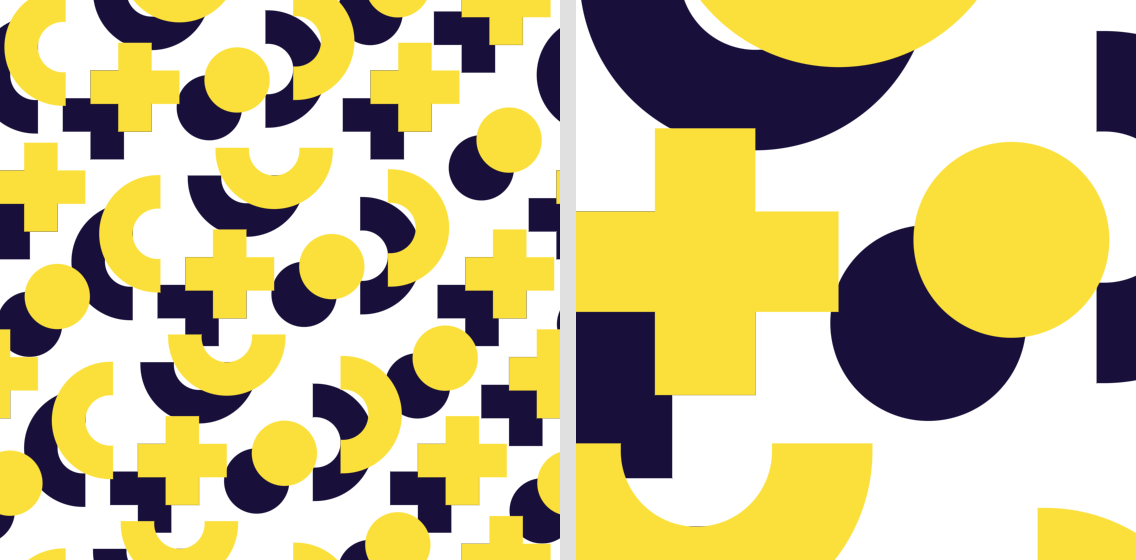
Left: the whole. Right: its middle third, enlarged.
This pattern is drawn by a WebGL 1 fragment shader. Its source:

```glsl
precision highp float;
// Seamless pattern of flat yellow discs, crosses and half rings, each with a
// hard navy drop shadow. Three slanted rows of two half-width groups are merged
// into one wrapped distance field, sampled twice: for the shadow and the shape.

uniform vec2 u_resolution;

#define ROWS 3.0
#define ROW_ORIGIN vec2(0.2865, 0.5825)
#define ROW_SLANT 0.0846
#define SHADOW_OFFSET vec2(-0.0495, -0.0495)
#define BAR_HALF_WIDTH 0.0299
#define CROSS_REACH 0.0794
#define RING_RADIUS 0.0749
#define RING_LIP 0.0046
#define DISC_RADIUS 0.0583
#define YELLOW vec3(0.984, 0.878, 0.235)
#define NAVY vec3(0.094, 0.063, 0.227)
#define PAPER vec3(1.0)

// Shortest offset on the repeating unit tile
vec2 wrap(vec2 d) {
    return fract(d + 0.5) - 0.5;
}

float disc(vec2 d) {
    return length(wrap(d)) - DISC_RADIUS;
}

float cross4(vec2 d) {
    vec2 a = abs(wrap(d));
    return max(max(a.x, a.y) - CROSS_REACH, min(a.x, a.y) - BAR_HALF_WIDTH);
}

// Half ring bulging along the unit vector "bulge", cut flat at the origin
float halfRing(vec2 d, vec2 bulge) {
    d = wrap(d);
    float along = dot(d, bulge);
    float across = dot(d, vec2(-bulge.y, bulge.x));
    float radius = length(vec2(max(along - RING_LIP, 0.0), across));
    return max(abs(radius - RING_RADIUS) - BAR_HALF_WIDTH, -along);
}

// One group: ring, cross and disc, plus a bowl (side 0) or a disc and cross (side 1)
float group(vec2 p, float side, float row) {
    bool firstRow = row < 0.5;
    bool lastRow = row > ROWS - 1.5;
    vec2 ringAt = side * vec2(-0.0938, 0.0104);
    vec2 discAt = vec2(0.306, -0.0586) + side * vec2(0.0098, -0.0534);

    // The slanted rows do not line up where they wrap: two discs become one
    if (lastRow) discAt += side * vec2(-0.024, -0.054);

    float d = halfRing(p - ringAt, vec2(2.0 * side - 1.0, 0.0));
    d = min(d, cross4(p - vec2(0.1237, -0.0716)));
    d = min(d, disc(p - discAt));
    if (side < 0.5) {
        d = min(d, halfRing(p - vec2(0.2031, 0.1536), vec2(0.0, -1.0)));
    } else {
        d = min(d, cross4(p - vec2(0.2865, 0.0833)));
        if (!firstRow) d = min(d, disc(p - vec2(0.0931, 0.1113)));
    }
    return d;
}

// Distance to the nearest shape on the tile
float shapes(vec2 p) {
    float d = 1.0;
    for (float row = 0.0; row < ROWS; row++) {
        vec2 rowAt = ROW_ORIGIN - row * vec2(ROW_SLANT, 1.0 / ROWS);
        for (float side = 0.0; side < 2.0; side++) {
            d = min(d, group(p - rowAt - vec2(0.5 * side, 0.0), side, row));
        }
    }
    return d;
}

void main() {
    vec2 p = gl_FragCoord.xy / u_resolution;
    float edge = 0.8 / min(u_resolution.x, u_resolution.y);

    float shadow = 1.0 - smoothstep(-edge, edge, shapes(p - SHADOW_OFFSET));
    float shape = 1.0 - smoothstep(-edge, edge, shapes(p));

    vec3 color = mix(PAPER, NAVY, shadow);
    color = mix(color, YELLOW, shape);
    gl_FragColor = vec4(color, 1.0);
}
```
